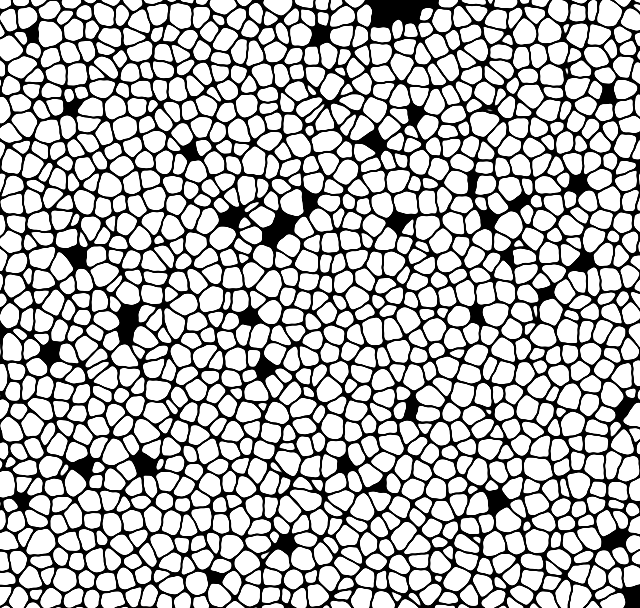
Reproduce this pattern procedurally as a WebGL 2 fragment shader.

```glsl
#version 300 es
precision highp float;

// Packed white grains parted by thin black seams, with scattered dark pores.
// Grains are cells of a weighted Voronoi diagram on a jittered, staggered grid;
// a smooth minimum over the distances to all cell walls rounds their corners.

uniform vec2 u_resolution;
out vec4 outColor;

const float GRAINS_ACROSS = 34.0;
const float JITTER = 0.78;
const float SIZE_SPREAD = 0.38;
const float SEAM_HALF_WIDTH = 0.056;
const float CORNER_SHARPNESS = 14.0;
const float PORE_SHARE = 0.03;
const vec3 GRAIN_COLOR = vec3(1.0);
const vec3 SEAM_COLOR = vec3(0.0);

struct Grain {
    vec2 center;
    float weight;
    bool isPore;
};

vec3 hash3(vec2 cell) {
    vec3 q = fract(cell.xyx * vec3(0.1031, 0.1030, 0.0973));
    q += dot(q, q.yxz + 33.33);
    return fract((q.xxy + q.yzz) * q.zyx);
}

// True inside the large gap on the upper border
bool insideGap(vec2 point, float top) {
    vec2 offset = point - vec2(0.615 * GRAINS_ACROSS, top);
    return length(offset / vec2(2.0, 1.2)) < 1.0;
}

Grain grainAt(vec2 cell, float top) {
    vec3 rnd = hash3(cell + 17.0);
    float stagger = 0.5 * mod(cell.y, 2.0);
    Grain g;
    g.center = cell + vec2(stagger, 0.5) + JITTER * (rnd.xy - 0.5);
    bool smallPore = hash3(cell + 91.0).x < PORE_SHARE;
    g.weight = smallPore ? 0.0 : SIZE_SPREAD * rnd.z;
    g.isPore = smallPore || insideGap(g.center, top);
    return g;
}

float powerDistance(vec2 p, Grain g) {
    vec2 d = p - g.center;
    return dot(d, d) - g.weight;
}

// Gentle layered sines make the walls uneven
vec2 waver(vec2 p) {
    return 0.022 * sin(p.yx * 5.3 + vec2(0.0, 1.7))
         + 0.012 * sin(p.yx * 11.9 + p * 3.1);
}

// Signed distance to the rounded grain outline, positive inside
float grainDistance(vec2 p, float top) {
    vec2 base = floor(p);
    vec2 homeCell = base;
    Grain home = grainAt(base, top);
    float nearest = powerDistance(p, home);

    // Find the grain that owns this point
    for (int y = -2; y <= 2; y++) {
        for (int x = -2; x <= 2; x++) {
            vec2 cell = base + vec2(x, y);
            Grain g = grainAt(cell, top);
            float d = powerDistance(p, g);
            if (d < nearest) {
                nearest = d;
                home = g;
                homeCell = cell;
            }
        }
    }
    if (home.isPore) return -1.0;

    // Blend the distances to the walls shared with its neighbours
    float wallSum = 0.0;
    for (int y = -2; y <= 2; y++) {
        for (int x = -2; x <= 2; x++) {
            vec2 cell = homeCell + vec2(x, y);
            if (cell == homeCell) continue;
            Grain g = grainAt(cell, top);
            float gap = max(distance(g.center, home.center), 0.05);
            float wall = 0.5 * (powerDistance(p, g) - nearest) / gap;
            wallSum += exp(-CORNER_SHARPNESS * wall);
        }
    }
    return -log(wallSum) / CORNER_SHARPNESS - SEAM_HALF_WIDTH;
}

void main() {
    float scale = GRAINS_ACROSS / u_resolution.x;
    vec2 p = gl_FragCoord.xy * scale;
    float top = u_resolution.y * scale;
    float edge = 0.4 * scale;

    float d = grainDistance(p + waver(p), top);
    float coverage = smoothstep(-edge, edge, d);
    outColor = vec4(mix(SEAM_COLOR, GRAIN_COLOR, coverage), 1.0);
}
```
